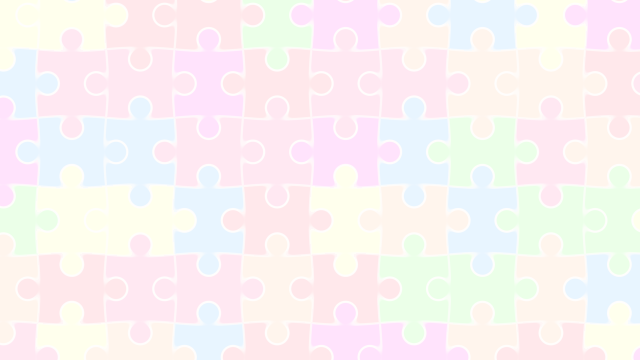
Give the GLSL for this pattern, as a WebGL 2 fragment shader.

```glsl
#version 300 es
precision highp float;

uniform vec2 u_resolution;
out vec4 fragColor;

float hash(vec2 p) {
    vec3 q = fract(p.xyx * vec3(0.1031, 0.1030, 0.0973));
    q += dot(q, q.yzx + 33.33);
    return fract((q.x + q.y) * q.z);
}

float smoothMin(float a, float b, float k) {
    float h = max(k - abs(a - b), 0.0) / k;
    return min(a, b) - h * h * k * 0.25;
}

// Signed distance to one edge: negative on the side that owns the tab
float tabDistance(float along, float outward) {
    float side = outward + 0.025 * (1.0 - 4.0 * along * along);
    float head = length(vec2(along, outward - 0.145)) - 0.165;
    return smoothMin(side, head, 0.1);
}

// Evenly spread pastel choice, loosened by the hash
vec3 pieceColor(vec2 cell) {
    const vec3 pink = vec3(1.0, 0.91, 0.95);
    const vec3 rose = vec3(1.0, 0.91, 0.92);
    const vec3 peach = vec3(1.0, 0.96, 0.93);
    const vec3 green = vec3(0.92, 1.0, 0.91);
    const vec3 yellow = vec3(1.0, 1.0, 0.93);
    const vec3 blue = vec3(0.91, 0.96, 1.0);
    const vec3 lilac = vec3(1.0, 0.89, 0.99);
    float pick = fract(dot(cell, vec2(0.7549, 0.5698)) + 0.35 * hash(cell + 7.0));
    if (pick < 0.14) return pink;
    if (pick < 0.29) return green;
    if (pick < 0.43) return rose;
    if (pick < 0.56) return blue;
    if (pick < 0.74) return peach;
    if (pick < 0.85) return lilac;
    return yellow;
}

void main() {
    float pixel = 5.26 / u_resolution.y;
    vec2 p = gl_FragCoord.xy * pixel + vec2(0.45, 0.46);
    vec2 cell = floor(p);
    vec2 local = p - cell - 0.5;

    // Pieces alternate between sideways tabs and upright tabs
    bool sideways = mod(cell.x + cell.y, 2.0) < 0.5;

    // Check the four edges for the owner and the nearest cut
    vec2 owner = cell;
    float cut = 1.0;
    for (int i = 0; i < 4; i++) {
        float direction = i < 2 ? 1.0 : -1.0;
        bool horizontal = i % 2 == 0;
        vec2 normal = horizontal ? vec2(direction, 0.0) : vec2(0.0, direction);
        float along = horizontal ? local.y : local.x;
        float outward = dot(local, normal) - 0.5;
        float own = horizontal == sideways ? 1.0 : -1.0;
        float d = own * tabDistance(along, own * outward);
        if (d > 0.0) owner = cell + normal;
        cut = min(cut, abs(d));
    }

    // Pale cut lines, stronger around the tabs than along the sides
    vec2 toLine = 0.5 - abs(local);
    float aroundTab = smoothstep(0.02, 0.08, min(toLine.x, toLine.y));
    float line = 1.0 - smoothstep(0.016 - 0.7 * pixel, 0.016 + 0.7 * pixel, cut);
    vec3 color = mix(pieceColor(owner), vec3(1.0, 0.995, 0.99), line * mix(0.7, 0.95, aroundTab));
    fragColor = vec4(color, 1.0);
}
```
